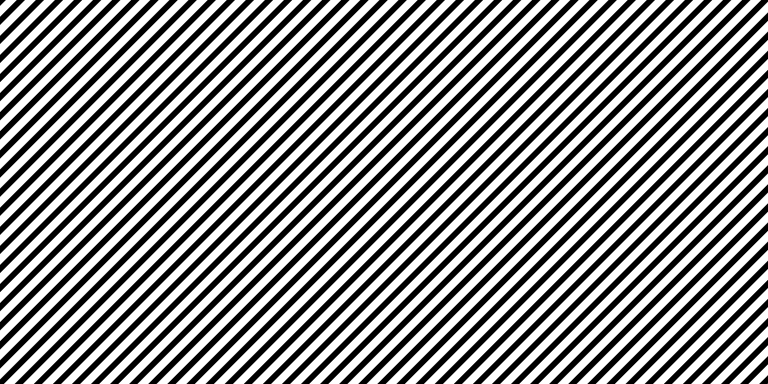
Give the GLSL for this pattern, as a Shadertoy shader.

```glsl
// Even black diagonal stripes rising to the right on a white ground.

const float STRIPE_PERIOD = 9.0 / 256.0;  // spacing across the stripes, in canvas heights
const float STRIPE_WIDTH = 3.9 / 256.0;   // thickness of one black stripe
const float STRIPE_OFFSET = 0.0033;       // first stripe centre, from the top left corner
const vec3 INK = vec3(0.0);
const vec3 PAPER = vec3(1.0);

// Signed distance to the nearest of evenly spaced stripes, negative inside
float stripeDistance(float across, float period, float width) {
    float fromCentre = abs(fract(across / period + 0.5) - 0.5) * period;
    return fromCentre - 0.5 * width;
}

// Coverage of a shape whose edge is smoothed over one pixel
float coverage(float dist, float pixel) {
    return clamp(0.5 - dist / pixel, 0.0, 1.0);
}

void mainImage(out vec4 fragColor, in vec2 fragCoord) {
    float pixel = 1.0 / iResolution.y;
    vec2 p = fragCoord * pixel;

    // Distance along the falling diagonal, measured from the top left corner
    float across = dot(p - vec2(0.0, 1.0), normalize(vec2(1.0, -1.0)));

    float dist = stripeDistance(across - STRIPE_OFFSET, STRIPE_PERIOD, STRIPE_WIDTH);
    fragColor = vec4(mix(PAPER, INK, coverage(dist, pixel)), 1.0);
}
```
